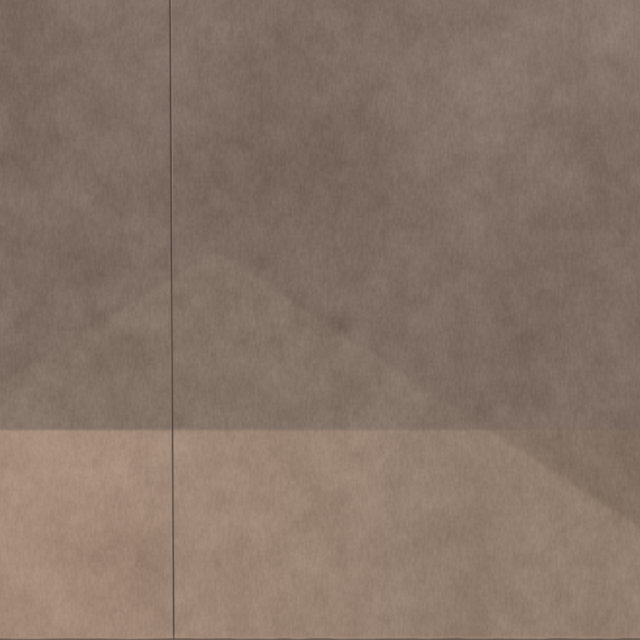
A WebGL 1 fragment shader for this texture:

```glsl
precision highp float;
// A warm stone wall panel under slanting light, with a thin upright joint.
// A tent-shaped beam and a bright lower band tint the base colour; layered
// value noise adds broad stains, mottling and fine upright grain.

uniform vec2 u_resolution;

float hash(vec2 p) {
  vec3 q = fract(vec3(p.xyx) * 0.1031);
  q += dot(q, q.yzx + 33.33);
  return fract((q.x + q.y) * q.z);
}

float valueNoise(vec2 p) {
  vec2 cell = floor(p);
  vec2 f = fract(p);
  f = f * f * (3.0 - 2.0 * f);
  float low = mix(hash(cell), hash(cell + vec2(1.0, 0.0)), f.x);
  float high = mix(hash(cell + vec2(0.0, 1.0)), hash(cell + 1.0), f.x);
  return mix(low, high, f.y);
}

// Fractal noise centred on zero.
float fbm(vec2 p) {
  float sum = 0.0;
  float amplitude = 0.5;
  for (int i = 0; i < 5; i++) {
    sum += amplitude * (valueNoise(p) - 0.5);
    p = mat2(0.8, 0.6, -0.6, 0.8) * p * 2.03 + 17.3;
    amplitude *= 0.55;
  }
  return sum;
}

// Soft elliptical spot: one at its centre, fading outwards.
float spot(vec2 p, vec2 centre, vec2 radius) {
  vec2 d = (p - centre) / radius;
  return exp(-dot(d, d));
}

// Smooth step down from one to zero as d passes zero.
float below(float d, float blur) {
  return 1.0 - smoothstep(-blur, blur, d);
}

float line(float d, float halfWidth, float blur) {
  return below(abs(d) - halfWidth, blur);
}

// Broad light and dark stains on the wall.
float stains(vec2 p) {
  float s = 0.030 * spot(p, vec2(0.76, 0.85), vec2(0.15, 0.10));
  s += 0.040 * spot(p, vec2(0.94, 0.97), vec2(0.16, 0.14));
  s += 0.018 * spot(p, vec2(0.22, 0.88), vec2(0.13, 0.15));
  s -= 0.025 * spot(p, vec2(0.02, 0.94), vec2(0.08, 0.16));
  s -= 0.022 * spot(p, vec2(0.47, 0.80), vec2(0.16, 0.11));
  s -= 0.018 * spot(p, vec2(0.42, 0.58), vec2(0.09, 0.06));
  s -= 0.035 * spot(p, vec2(0.535, 0.492), vec2(0.022, 0.018));
  s -= 0.025 * spot(p, vec2(0.78, 0.47), vec2(0.07, 0.05));
  s -= 0.018 * spot(p, vec2(0.73, 0.37), vec2(0.09, 0.04));
  return s;
}

// Wall colour with the tent beam and the lit lower band.
vec3 litWall(vec2 p) {
  float leftEdge = p.y - (0.401 + 0.61 * p.x);
  float rightEdge = p.y - (0.825 - 0.65 * p.x);
  float beam = below(leftEdge, 0.006) * below(rightEdge, 0.007);
  float band = below(p.y - 0.328, 0.0035);

  vec3 shade = vec3(0.490, 0.424, 0.383);
  shade += beam * vec3(0.022, 0.023, 0.017);

  vec3 bright = mix(vec3(0.635, 0.535, 0.468), vec3(0.565, 0.490, 0.432),
                    smoothstep(0.0, 0.85, p.x));
  bright += 0.015 * spot(p, vec2(0.12, 0.25), vec2(0.16, 0.10));
  bright -= 0.025 * spot(p, vec2(0.23, 0.12), vec2(0.05, 0.12));
  bright -= (1.0 - beam) * vec3(0.050, 0.046, 0.042);
  return mix(shade + stains(p), bright, band);
}

// Mottling plus short upright fibres and speckle.
float surfaceGrain(vec2 p) {
  float mottle = 0.055 * fbm(p * 7.0) + 0.065 * fbm(p * 32.0 + 9.0);
  float fibres = valueNoise(p * vec2(330.0, 110.0)) - 0.5;
  float speckle = valueNoise(p * 260.0 + 41.0) - 0.5;
  return mottle + 0.030 * fibres + 0.022 * speckle;
}

void main() {
  vec2 p = gl_FragCoord.xy / u_resolution;
  float pixel = 1.0 / min(u_resolution.x, u_resolution.y);

  vec3 colour = litWall(p);
  colour += surfaceGrain(p) * vec3(1.0, 0.97, 0.94);

  // Upright joint: dark gap with a pale lip, leaning slightly.
  float joint = p.x - mix(0.2715, 0.2655, p.y);
  float lipSide = mix(-0.0028, 0.0026, smoothstep(0.2, 0.8, p.y));
  colour = mix(colour, vec3(0.61, 0.55, 0.51),
               0.45 * line(joint - lipSide, 0.0008, pixel));
  colour = mix(colour, vec3(0.25, 0.22, 0.21),
               0.80 * line(joint, 0.0011, pixel));

  // Bottom rim: pale lip above a dark gap.
  float wobble = 0.0015 * (valueNoise(vec2(p.x * 45.0, 3.0)) - 0.5);
  float rim = p.y - 0.0045 - wobble;
  colour = mix(colour, vec3(0.66, 0.56, 0.49), 0.5 * line(rim, 0.0010, pixel));
  colour = mix(colour, vec3(0.36, 0.31, 0.28), 0.75 * below(rim + 0.0025, pixel));

  gl_FragColor = vec4(clamp(colour, 0.0, 1.0), 1.0);
}
```
